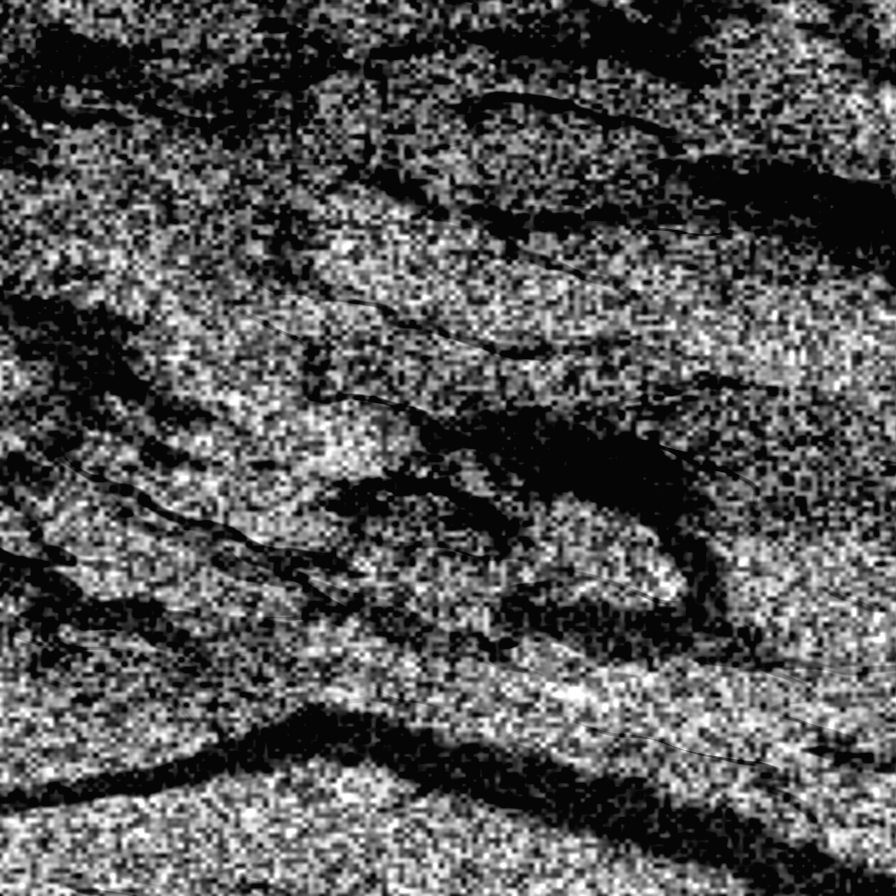
Give the GLSL for this texture, as a WebGL 1 fragment shader.

```glsl
precision highp float;
// Grainy grey layered sediment, cut by dark wavy seams and a few pale flecks.

uniform vec2 u_resolution;

#define GRAIN_FREQ 165.0
#define GRAIN_CONTRAST 0.88
#define LIGHT_TONE 0.54
#define DARK_TONE 0.29
#define SEAM_DEPTH 0.58
#define SEAM_WIDTH 0.085
#define LAYER_SLOPE 0.17
#define LAYER_STRETCH vec2(2.3, 6.8)
#define FLECK_COUNT 7
#define BLACK_LEVEL 0.02
#define SEED 4.0

float hash(vec2 p) {
  vec3 q = fract(vec3(p.xyx) * 0.1031);
  q += dot(q, q.yzx + 33.33);
  return fract((q.x + q.y) * q.z);
}

float noise(vec2 p) {
  vec2 cell = floor(p);
  vec2 f = fract(p);
  f = f * f * (3.0 - 2.0 * f);
  float low = mix(hash(cell), hash(cell + vec2(1.0, 0.0)), f.x);
  float high = mix(hash(cell + vec2(0.0, 1.0)), hash(cell + 1.0), f.x);
  return mix(low, high, f.y);
}

// Four octaves, centred on zero
float fbm(vec2 p) {
  float sum = 0.0;
  float gain = 0.5;
  for (int i = 0; i < 4; i++) {
    sum += gain * (noise(p) - 0.5);
    p = mat2(0.96, 0.28, -0.28, 0.96) * p * 2.03 + 17.3;
    gain *= 0.5;
  }
  return sum;
}

// Thin contour of a noise field whose width swells and fades out
float seam(vec2 p, float width, float cover) {
  float presence = smoothstep(-0.12, 0.16, fbm(p * 0.6 + 51.0) + cover);
  float w = width * presence + 0.002;
  return presence * (1.0 - smoothstep(0.35 * w, w, abs(fbm(p))));
}

// Long thick seam that rises to a crest, then falls to the right
float mainSeam(vec2 uv) {
  float fromCrest = uv.x - 0.36;
  float path = 0.18 - (fromCrest > 0.0 ? 0.28 : -0.22) * fromCrest;
  path += 0.05 * fbm(vec2(uv.x * 9.0, 3.0));
  float halfWidth = mix(0.012, 0.036, smoothstep(0.1, 0.55, uv.x));
  halfWidth *= 1.0 + 0.8 * fbm(uv * 14.0);
  return 1.0 - smoothstep(0.6 * halfWidth, 1.3 * halfWidth, abs(uv.y - path));
}

// Small pale arcs scattered over the canvas
float flecks(vec2 uv) {
  float sum = 0.0;
  for (int i = 0; i < FLECK_COUNT; i++) {
    float id = float(i) + SEED;
    vec2 center = vec2(hash(vec2(id, 7.0)), hash(vec2(id, 23.0)));
    float size = mix(0.018, 0.045, hash(vec2(id, 41.0)));
    vec2 d = (uv - center) / size;
    d.y += 0.3 * d.x * d.x + 0.25 * d.x + 0.6 * fbm(uv * 35.0);
    sum += 1.0 - smoothstep(0.4, 1.1, length(d * vec2(1.0, 3.2)));
  }
  return min(sum, 1.0);
}

float grain(vec2 uv) {
  vec2 p = uv * GRAIN_FREQ;
  float fine = noise(p * vec2(0.96, 1.08)) - 0.5;
  float coarse = noise(mat2(0.8, 0.6, -0.6, 0.8) * p * 0.58 + 90.0) - 0.5;
  return fine + 0.5 * coarse;
}

void main() {
  vec2 uv = gl_FragCoord.xy / u_resolution;

  // Sloping layers, bent by a slow warp
  vec2 bed = vec2(uv.x, uv.y + LAYER_SLOPE * uv.x);
  bed.y += 0.09 * fbm(uv * 3.5 + 8.0);
  vec2 p = bed * LAYER_STRETCH + SEED * 3.7;

  // Broad light and dark beds, darker towards the top
  float bias = 0.04 - 0.16 * smoothstep(0.35, 0.95, uv.y);
  float bedTone = smoothstep(-0.16, 0.1, fbm(p * 0.85 + 29.0) + bias);
  float tone = mix(DARK_TONE, LIGHT_TONE, bedTone);
  tone += 0.25 * fbm(uv * vec2(13.0, 20.0));

  // Dark seams, denser in the upper half
  float cover = mix(-0.06, 0.08, smoothstep(0.3, 0.6, uv.y));
  float dark = seam(p, SEAM_WIDTH, cover);
  dark = max(dark, 0.85 * seam(p * 1.7 + 63.0, SEAM_WIDTH * 0.8, cover - 0.04));
  dark = max(dark, mainSeam(uv));

  float pale = flecks(uv) * (1.0 - 0.6 * dark);
  float grey = tone - SEAM_DEPTH * dark + 0.32 * pale;
  grey += grain(uv) * GRAIN_CONTRAST * (1.0 - 0.35 * max(dark, pale));
  gl_FragColor = vec4(vec3(clamp(grey, BLACK_LEVEL, 1.0)), 1.0);
}
```
